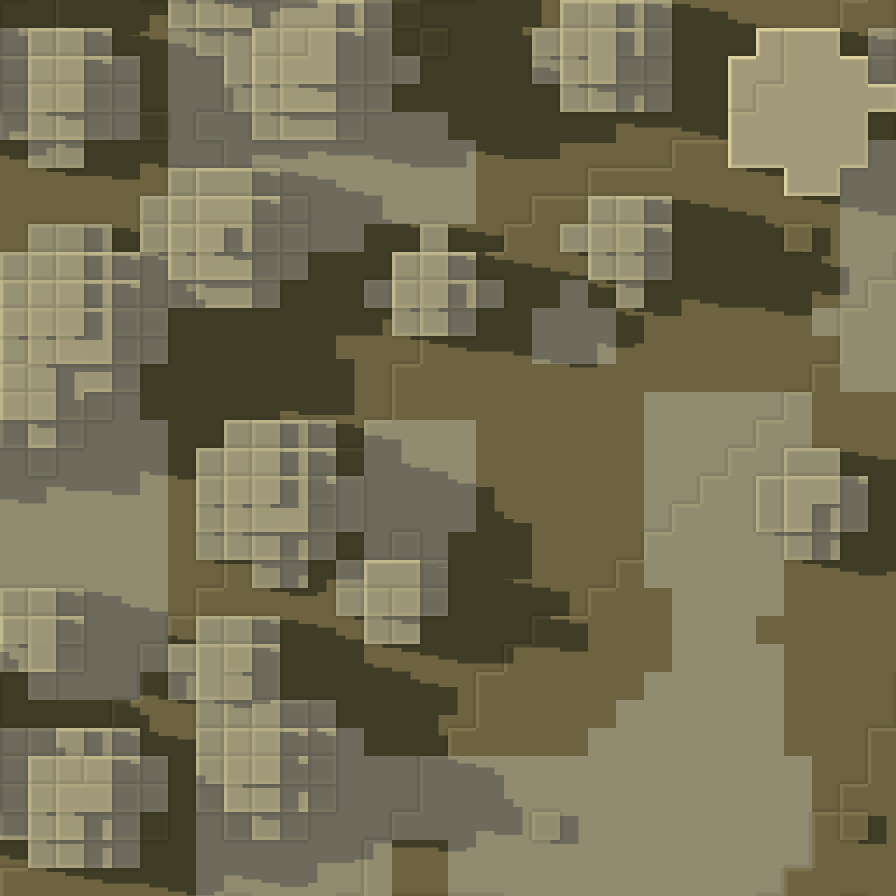
Write a Shadertoy shader that draws this pattern.

```glsl
// Top-down blocky terrain: stone mounds on olive ground casting long stepped shadows.

const float CELLS = 32.0;                     // blocks across the canvas
const float HILL_PITCH = 6.4;                 // spacing of possible mounds, in blocks
const float HILL_CHANCE = 0.64;
const float MESA_CHANCE = 0.06;               // share of flat-topped, steep mounds
const vec2 HILL_RADIUS = vec2(1.8, 3.4);
const vec2 HILL_PEAK = vec2(10.0, 15.0);
const float PATCH_SIZE = 5.5;                 // size of flat stone patches, in blocks
const float PATCH_LEVEL = 0.6;
const float BUMP_CHANCE = 0.012;              // single raised blocks
const vec2 LIGHT_STEP = vec2(-0.667, 0.14);   // path towards the light per unit of height
const int SHADOW_STEPS = 15;
const float RIM_WIDTH = 0.17;

const vec3 GROUND_LIT = vec3(0.43, 0.39, 0.25);
const vec3 GROUND_SHADE = vec3(0.25, 0.24, 0.15);
const vec3 STONE_LIT = vec3(0.57, 0.55, 0.44);
const vec3 STONE_HIGH = vec3(0.63, 0.60, 0.47);
const vec3 STONE_SHADE = vec3(0.43, 0.42, 0.36);
const vec3 RIM_LIGHT = vec3(0.94, 0.89, 0.66);

float hash(vec2 p) {
    return fract(sin(dot(p, vec2(127.1, 311.7))) * 43758.5453);
}

float noise(vec2 p) {
    vec2 i = floor(p), f = fract(p);
    f = f * f * (3.0 - 2.0 * f);
    return mix(mix(hash(i), hash(i + vec2(1, 0)), f.x),
               mix(hash(i + vec2(0, 1)), hash(i + vec2(1, 1)), f.x), f.y);
}

// Height of the tallest mound over a block; zero where there is none
float hillHeight(vec2 block) {
    vec2 p = (block + 0.5) / HILL_PITCH;
    vec2 corner = floor(p - 0.5);
    float top = 0.0;
    for (int j = 0; j < 2; j++)
    for (int i = 0; i < 2; i++) {
        vec2 id = corner + vec2(i, j);
        if (hash(id + 3.7) > HILL_CHANCE) continue;
        float size = hash(id + 17.3);
        vec2 centre = id + 0.2 + 0.6 * vec2(hash(id + 31.1), hash(id + 47.9));
        float d = length(p - centre) * HILL_PITCH / mix(HILL_RADIUS.x, HILL_RADIUS.y, size);
        float peak = mix(HILL_PEAK.x, HILL_PEAK.y, size);
        float dome = max(1.0 - d * d, 0.0);
        float profile = hash(id + 61.3) < MESA_CHANCE ? step(d, 1.0) : dome;
        top = max(top, ceil(peak * profile));
    }
    return top;
}

// Ground terraces rising to the lower right, plus mounds and bumps
float blockHeight(vec2 block) {
    float terrace = floor((block.x - block.y) * 0.07 + 0.5 * noise(block / 9.0));
    return terrace + hillHeight(block) + step(hash(block + 5.3), BUMP_CHANCE);
}

// Walk towards the light, rising one unit of height per step
bool inShadow(vec2 p, float height) {
    for (int k = 1; k <= SHADOW_STEPS; k++) {
        float rise = float(k);
        if (blockHeight(floor(p + rise * LIGHT_STEP)) >= height + rise) return true;
    }
    return false;
}

// Edge line: positive beside a drop, negative beside a rise
float edgeLine(float edgeDistance, float drop) {
    float line = 1.0 - smoothstep(0.4 * RIM_WIDTH, RIM_WIDTH, edgeDistance);
    float strength = drop > 0.0 ? min(0.08 + 0.05 * drop, 0.75) : -0.09;
    return abs(drop) < 0.5 ? 0.0 : line * strength;
}

vec3 terrain(vec2 p) {
    vec2 block = floor(p), f = fract(p);
    float height = blockHeight(block);
    float hill = hillHeight(block);
    bool shaded = inShadow(p, height);

    // Material
    bool stone = hill > 0.0 || noise(block / PATCH_SIZE + 8.4) > PATCH_LEVEL;
    vec3 stoneLit = mix(STONE_LIT, STONE_HIGH, smoothstep(3.0, 14.0, hill));
    vec3 color = stone ? (shaded ? STONE_SHADE : stoneLit)
                       : (shaded ? GROUND_SHADE : GROUND_LIT);

    // Lines along the four block edges, brightest towards the light
    float left = edgeLine(f.x, height - blockHeight(block + vec2(-1, 0)));
    float top = edgeLine(1.0 - f.y, height - blockHeight(block + vec2(0, 1)));
    float right = edgeLine(1.0 - f.x, height - blockHeight(block + vec2(1, 0)));
    float bottom = edgeLine(f.y, height - blockHeight(block + vec2(0, -1)));
    float rim = max(max(left, top), max(0.3 * right, 0.5 * bottom));
    float crease = min(min(left, top), min(right, bottom));
    color = mix(color, RIM_LIGHT, max(rim, 0.0) * (shaded ? 0.45 : 1.0));
    return color * (1.0 + min(crease, 0.0));
}

void mainImage(out vec4 fragColor, in vec2 fragCoord) {
    // Average of 2 x 2 samples smooths the block and shadow edges
    vec3 sum = vec3(0.0);
    for (int j = 0; j < 2; j++)
    for (int i = 0; i < 2; i++) {
        vec2 offset = (vec2(i, j) - 0.5) * 0.6;
        sum += terrain((fragCoord + offset) / iResolution.y * CELLS);
    }
    fragColor = vec4(sum / 4.0, 1.0);
}
```
